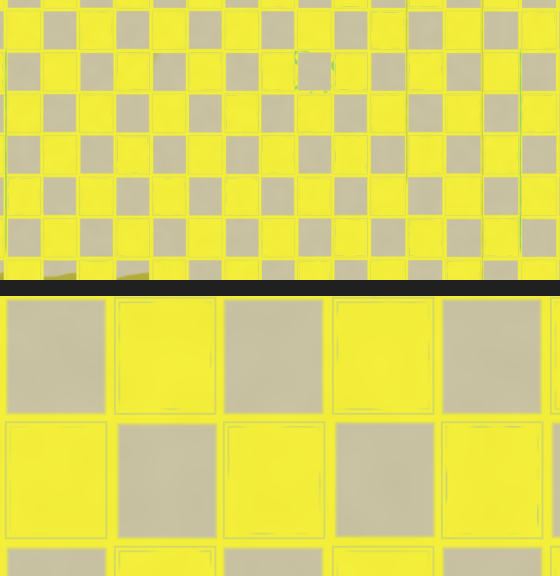
Top, the full canvas; bottom, a detail of the centre.
Reproduce this pattern procedurally as a Shadertoy shader.

```glsl
// Yellow and taupe checkerboard with pale inset lines, vertical streaks and light wear.

// Lengths are fractions of the canvas height.
const vec2  ORIGIN      = vec2(0.0195, 0.0768);  // lower left corner of cell (0, 0)
const vec2  CELL        = vec2(0.1298, 0.1482);
const float BEND_COLUMN = 10.0;                  // columns are wider from here on
const float WIDE_CELL   = 0.1348;
const float MARGIN      = 0.0070;                // yellow gap around a taupe tile
const float JITTER      = 0.0022;
const float SOFTNESS    = 0.0045;
const float LINE_HALF   = 0.0011;
const float LINE_INSET  = 0.0050;
const float LINE_STEP   = 0.0055;
const float STREAK_HALF = 0.0024;

const vec3 YELLOW = vec3(0.953, 0.932, 0.225);
const vec3 TAUPE  = vec3(0.782, 0.757, 0.632);
const vec3 PALE   = vec3(0.780, 0.820, 0.460);
const vec3 OLIVE  = vec3(0.700, 0.680, 0.230);
const vec3 TEAL   = vec3(0.520, 0.800, 0.450);

// Streaks: column edge, lower end, upper end, amount of teal
const vec4 STREAKS[4] = vec4[4](
    vec4( 0.0, 0.10, 0.82, 0.8),
    vec4(11.0, 0.35, 1.10, 0.3),
    vec4(13.0, -0.1, 1.10, 0.1),
    vec4(14.0, 0.10, 0.82, 1.0));
const vec2 CHIPPED_CELL = vec2(8.0, 4.0);
const vec2 STAINED_CELL = vec2(4.0, 4.0);

vec2 hash2(vec2 p) {
    vec3 q = fract(p.xyx * vec3(0.1031, 0.1030, 0.0973));
    q += dot(q, q.yzx + 33.33);
    return fract((q.xx + q.yz) * q.zy);
}

float cornerGradient(vec2 corner, vec2 offset) {
    float angle = 6.2832 * hash2(corner).x;
    return dot(vec2(cos(angle), sin(angle)), offset);
}

float gradientNoise(vec2 p) {
    vec2 i = floor(p), f = fract(p);
    vec2 u = f * f * f * (f * (f * 6.0 - 15.0) + 10.0);
    vec2 e = vec2(1.0, 0.0);
    return mix(mix(cornerGradient(i, f), cornerGradient(i + e, f - e), u.x),
               mix(cornerGradient(i + e.yx, f - e.yx), cornerGradient(i + 1.0, f - 1.0), u.x), u.y);
}

float boxDistance(vec2 p, vec2 halfSize) {
    vec2 d = abs(p) - halfSize;
    return length(max(d, 0.0)) + min(max(d.x, d.y), 0.0);
}

// Coverage of the region where the signed distance is negative
float fill(float d, float blur) {
    return clamp(0.5 - d / blur, 0.0, 1.0);
}

void mainImage(out vec4 fragColor, in vec2 fragCoord) {
    float pixel = 1.0 / iResolution.y;
    vec2 p = fragCoord * pixel;

    // Grid coordinates, with the wider columns on the right
    vec2 size = CELL;
    vec2 grid = (p - ORIGIN) / CELL;
    if (grid.x > BEND_COLUMN) {
        grid.x = BEND_COLUMN + (grid.x - BEND_COLUMN) * CELL.x / WIDE_CELL;
        size.x = WIDE_CELL;
    }
    vec2 cell = floor(grid);
    vec2 local = grid - cell;
    vec2 q = (local - 0.5) * size;
    vec2 random = hash2(cell + 40.0);
    bool isTaupe = mod(cell.x + cell.y, 2.0) < 0.5;

    float grain = gradientNoise(p * 18.0);
    float patches = gradientNoise(p * 26.0 + 7.0);
    vec3 color = YELLOW * (1.0 + 0.012 * grain);

    if (isTaupe) {
        vec2 shift = (random - 0.5) * JITTER + vec2(0.0015, 0.0) * mod(cell.y + 1.0, 2.0);
        float d = boxDistance(q - shift, 0.5 * size - MARGIN);
        vec3 tile = TAUPE * (1.0 + 0.02 * grain);
        // Paint left along the bottom edge
        if (cell.y < 0.0 && cell.x < 4.0)
            tile = mix(tile, OLIVE, fill(p.y - 0.008 - 0.018 * local.x - 0.006 * grain, 0.008));
        // Stain in the upper left corner
        if (cell == STAINED_CELL)
            tile = mix(tile, OLIVE, 0.45 * fill(local.x + 0.7 * (1.0 - local.y) - 0.28, 0.25));
        color = mix(color, PALE, 0.5 * fill(d - 0.0015, max(pixel, SOFTNESS)));
        color = mix(color, tile, fill(d, max(pixel, SOFTNESS)));
    } else {
        // Broken double lines inside the tile border
        for (int i = 0; i < 2; i++) {
            float inset = LINE_INSET + LINE_STEP * float(i);
            float d = abs(boxDistance(q, 0.5 * size - inset)) - LINE_HALF;
            float presence = i == 0 ? 0.75 : random.x * smoothstep(-0.15, 0.25, patches + 0.2 * (local.y - local.x));
            color = mix(color, PALE, presence * fill(d, pixel));
        }
    }

    // Long streaks on some column edges
    for (int i = 0; i < 4; i++) {
        vec4 s = STREAKS[i];
        float d = abs((grid.x - s.x) * size.x - 0.002 * s.w) - STREAK_HALF * (0.6 + 0.5 * s.w);
        float span = fill(s.y - p.y, 0.03) * fill(p.y - s.z, 0.03);
        color = mix(color, mix(OLIVE, TEAL, s.w), fill(d, pixel) * span * (0.75 + 0.4 * patches));
    }

    // Teal chips around one tile
    float rim = abs(boxDistance((grid - CHIPPED_CELL - 0.5) * size, 0.5 * size));
    float chips = smoothstep(0.05, 0.25, gradientNoise(p * 34.0 + 3.0));
    color = mix(color, TEAL, 0.8 * chips * fill(rim - 0.005, max(pixel, SOFTNESS)));

    fragColor = vec4(color, 1.0);
}
```
